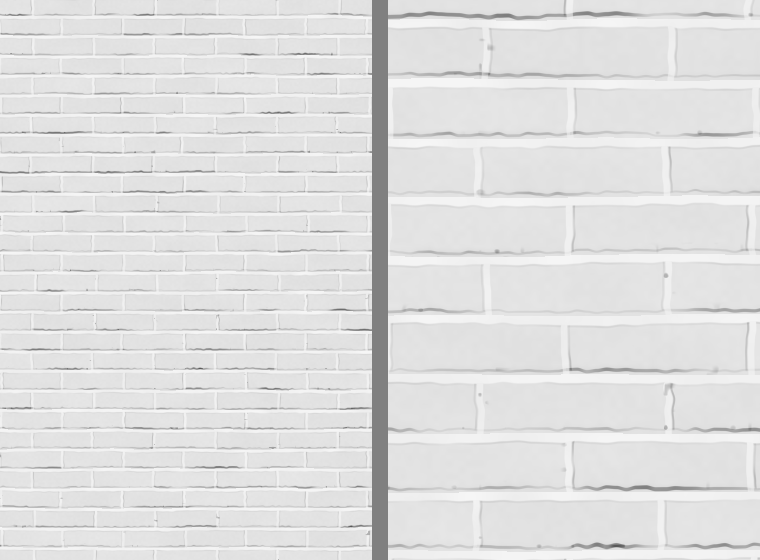
Left, the full canvas; right, a detail of the centre.
Give the GLSL for this texture, as a WebGL 2 fragment shader.

```glsl
#version 300 es
precision highp float;
// White painted brick wall in running bond, with pale mortar and uneven shadow lines.
uniform vec2 u_resolution;
out vec4 fragColor;

float hash(vec2 p) {
    return fract(sin(dot(p, vec2(127.1, 311.7))) * 43758.5453);
}

float noise(vec2 p) {
    vec2 i = floor(p), f = fract(p);
    f = f * f * (3.0 - 2.0 * f);
    return mix(mix(hash(i), hash(i + vec2(1, 0)), f.x),
               mix(hash(i + vec2(0, 1)), hash(i + vec2(1, 1)), f.x), f.y);
}

// Soft-edged line: 1 within halfWidth of zero, fading over blur
float line(float d, float halfWidth, float blur) {
    return 1.0 - smoothstep(halfWidth - 0.5 * blur, halfWidth + blur, abs(d));
}

void main() {
    const float rows = 28.44;          // brick courses over the height
    const float brickLength = 3.11;    // in units of course height
    float px = rows / u_resolution.y;
    vec2 p = gl_FragCoord.xy * px;

    // Courses, slightly wavy
    float y = p.y + 0.37 + 0.07 * (noise(p * vec2(0.7, 0.9)) - 0.5);
    float row = floor(y);
    float v = fract(y);

    // Upright joints, staggered by half a brick and set by hand
    float stagger = mod(row, 2.0) < 0.5 ? 0.54 : 0.01;
    float u = p.x / brickLength - stagger - 0.05 * (hash(vec2(row, 4.0)) - 0.5);
    float joint = floor(u + 0.5);
    float d = (u - joint) * brickLength + 0.12 * (hash(vec2(joint, row)) - 0.5);
    d += 0.05 * (noise(vec2(joint * 7.0 + row * 3.0, p.y * 5.0)) - 0.5);
    vec2 brick = vec2(d < 0.0 ? joint - 1.0 : joint, row);

    // Paint: tone per brick, broad blotches and fine grain
    float shade = 0.889 + 0.012 * (hash(brick + 17.0) - 0.5);
    shade += 0.014 * (noise(p * vec2(0.8, 1.7)) - 0.5);
    shade += 0.012 * (noise(p * 9.0) - 0.5);

    // Pale mortar: bed above each brick and a narrow strip between bricks
    float ragged = 0.04 * (noise(vec2(p.x * 4.0, row * 9.0)) - 0.5);
    float bed = smoothstep(0.86 - px, 0.86 + px, v + ragged);
    float upright = line(d, 0.05, px);
    float paleness = 0.55 + 0.45 * noise(p * vec2(1.3, 2.0) + 40.0);
    shade = mix(shade, 0.965, max(bed, upright * 0.8) * paleness);

    // Faint crease along the top edge of a brick
    float crease = noise(vec2(p.x * 1.5, row * 5.0 + 2.0));
    shade -= 0.06 * crease * line(v + ragged - 0.84, 0.012, px) * (1.0 - upright);

    // Shadow under each brick: strength and thickness vary by brick and along it
    float along = noise(vec2(p.x * 1.1, row * 13.0));
    float chips = noise(vec2(p.x * 6.0, row * 11.0 + 5.0));
    float depth = hash(brick + 3.0);
    float strength = 0.09 + 0.28 * along * chips + 0.48 * depth * depth * smoothstep(0.15, 0.7, along);
    float sag = 0.07 + 0.05 * (chips - 0.5);
    float underside = line(v - sag, 0.012 + 0.025 * depth * along, px);
    underside *= 1.0 - 0.6 * upright;
    shade = mix(shade, 0.32, strength * underside);
    shade -= 0.035 * along * line(v - sag, 0.03, 0.09);

    // Thin grey side of each upright joint
    float side = hash(vec2(joint, row) + 8.0) < 0.6 ? 1.0 : -1.0;
    float worn = noise(vec2(joint * 5.0 + row, p.y * 3.5));
    float onBrick = smoothstep(0.04, 0.1, v) * (1.0 - bed);
    float seam = line(d - side * 0.085, 0.012, px);
    shade -= (0.035 + 0.15 * worn * hash(vec2(joint, row) + 21.0)) * seam * onBrick;

    // Sparse crumbled spots along lower edges and joints
    float nearEdge = max(line(v - 0.08, 0.04, 0.1), line(d, 0.07, 0.1) * onBrick);
    float crumb = smoothstep(0.8, 0.95, noise(p * 7.0 + 60.0));
    float patchy = smoothstep(0.5, 0.8, noise(p * 0.9 + 25.0));
    shade -= 0.25 * nearEdge * crumb * patchy;

    fragColor = vec4(vec3(clamp(shade, 0.0, 1.0)), 1.0);
}
```
